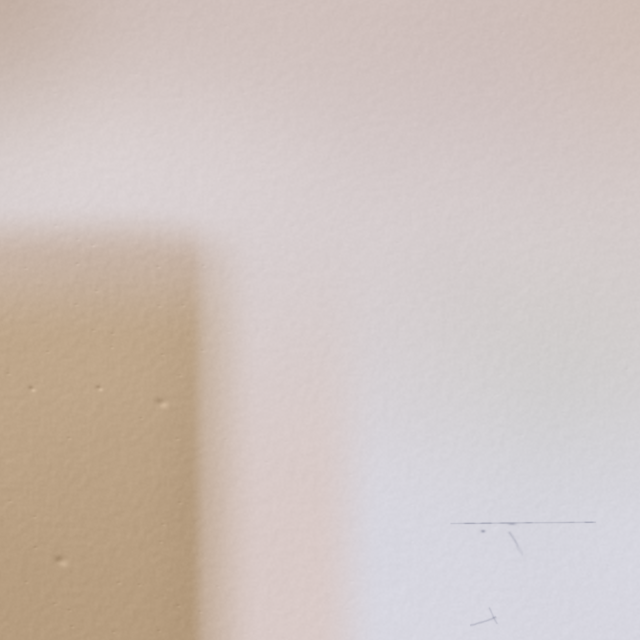
Reproduce this texture procedurally as a Shadertoy shader.

```glsl
// Pale plaster wall with a soft tan shadow block, cool lower light, grain and fine scratches.

float hash(vec2 p) {
    return fract(sin(dot(p, vec2(12.9898, 78.233))) * 43758.5453);
}

float valueNoise(vec2 p) {
    vec2 cell = floor(p), f = fract(p);
    f = f * f * (3.0 - 2.0 * f);
    float low = mix(hash(cell), hash(cell + vec2(1.0, 0.0)), f.x);
    float high = mix(hash(cell + vec2(0.0, 1.0)), hash(cell + vec2(1.0)), f.x);
    return mix(low, high, f.y);
}

float fbm(vec2 p) {
    float sum = 0.0, amp = 0.5;
    for (int i = 0; i < 4; i++) {
        sum += amp * valueNoise(p);
        p = p * 2.03 + 17.3;
        amp *= 0.5;
    }
    return sum;
}

// Soft elliptical falloff: 1 at the centre, fading outward
float glow(vec2 p, vec2 centre, vec2 radius) {
    vec2 d = (p - centre) / radius;
    return exp(-dot(d, d));
}

// Soft stroke between two points
float stroke(vec2 p, vec2 a, vec2 b, float width) {
    vec2 pa = p - a, ba = b - a;
    float along = clamp(dot(pa, ba) / dot(ba, ba), 0.0, 1.0);
    float d = length(pa - ba * along) / width;
    return exp(-d * d);
}

// Light on the bare wall
vec3 wallColor(vec2 p) {
    vec3 warmTop = vec3(0.815, 0.755, 0.738);
    vec3 middle = vec3(0.842, 0.805, 0.808);
    vec3 pinkLow = vec3(0.852, 0.792, 0.780);
    vec3 coolLow = vec3(0.845, 0.842, 0.878);
    vec3 col = mix(middle, warmTop, smoothstep(0.62, 1.02, p.y));
    col = mix(col, pinkLow, 0.9 * smoothstep(0.66, 0.15, p.y));
    float cool = smoothstep(0.49, 0.60, p.x) * smoothstep(0.72, 0.12, p.y);
    col = mix(col, coolLow, cool);
    col += vec3(0.025, 0.033, 0.037) * glow(p, vec2(0.10, 0.76), vec2(0.32, 0.14));
    col -= vec3(0.028, 0.014, 0.030) * glow(p, vec2(0.88, 0.43), vec2(0.25, 0.20));
    col -= vec3(0.010, 0.013, 0.010) * glow(p, vec2(0.78, 0.84), vec2(0.25, 0.16));
    col -= vec3(0.060, 0.075, 0.105) * glow(p, vec2(-0.04, 1.03), vec2(0.19, 0.24));
    col -= vec3(0.006, 0.012, 0.026) * glow(p, vec2(1.0, 1.0), vec2(0.16, 0.30));
    return col;
}

// Tan block, paler toward its upper edge
vec3 shadowColor(vec2 p) {
    vec3 tan1 = mix(vec3(0.715, 0.615, 0.500), vec3(0.748, 0.653, 0.545), smoothstep(0.0, 0.5, p.y));
    vec3 col = mix(tan1, vec3(0.785, 0.710, 0.660), smoothstep(0.46, 0.63, p.y));
    return col - 0.022 * glow(p, vec2(0.30, 0.25), vec2(0.05, 0.34));
}

// Coverage with a firm core edge and a wide penumbra
float shadowMask(vec2 p) {
    float firm = smoothstep(0.325, 0.295, p.x);
    float wide = smoothstep(0.41, 0.29, p.x);
    float side = mix(wide, firm, 0.32);
    return side * smoothstep(0.685, 0.595, p.y + 0.12 * max(p.x - 0.22, 0.0));
}

// Difference of a height field along the light direction
float emboss(vec2 p, float scale) {
    vec2 q = p * scale;
    return fbm(q) - fbm(q + vec2(0.45, -0.45));
}

// Small raised flecks scattered on a jittered grid
float flecks(vec2 p, float cells, float density) {
    vec2 q = p * cells, id = floor(q);
    vec2 centre = 0.25 + 0.5 * vec2(hash(id + 3.1), hash(id + 8.7));
    vec2 d = fract(q) - centre;
    float present = step(1.0 - density, hash(id + 21.4));
    return present * (glow(d, vec2(0.0), vec2(0.09, 0.06)) - glow(d, vec2(-0.06, 0.07), vec2(0.09, 0.06)));
}

// Single raised chip: lit on one flank, dark on the other
float chip(vec2 p, vec2 centre, float size) {
    vec2 d = (p - centre) / size;
    return glow(d, vec2(0.5, -0.4), vec2(0.8, 0.6)) - glow(d, vec2(-0.4, 0.5), vec2(0.8, 0.6));
}

// Thin crack, specks and rubbed marks at the lower right
float scratches(vec2 p) {
    vec2 q = p + 0.008 * (vec2(fbm(p * 45.0), fbm(p * 45.0 + 9.0)) - 0.47);
    float broken = smoothstep(0.25, 0.65, valueNoise(p * 75.0));
    float line = stroke(p, vec2(0.705, 0.182), vec2(0.93, 0.184), 0.0014) * (0.35 + 0.45 * broken);
    line += 0.9 * glow(p, vec2(0.755, 0.170), vec2(0.0035, 0.0025));
    line += 0.6 * glow(p, vec2(0.800, 0.181), vec2(0.006, 0.002));
    line += 0.55 * broken * stroke(q, vec2(0.795, 0.168), vec2(0.818, 0.132), 0.0026);
    line += 0.45 * stroke(q, vec2(0.735, 0.024), vec2(0.775, 0.036), 0.0018);
    line += 0.35 * stroke(q, vec2(0.766, 0.050), vec2(0.776, 0.028), 0.0018);
    return line;
}

void mainImage(out vec4 fragColor, in vec2 fragCoord) {
    vec2 p = fragCoord / iResolution.xy;
    float shade = shadowMask(p);
    vec3 col = mix(wallColor(p), shadowColor(p), shade);

    // Plaster relief and broad mottling
    col += emboss(p, 110.0) * mix(0.022, 0.036, shade);
    col += (valueNoise(p * 290.0) - 0.5) * 0.012;
    col += (fbm(p * 7.0) - 0.47) * 0.012;
    col += flecks(p, 30.0, 0.12) * mix(0.012, 0.035, shade);

    // Chips in the shadowed paint
    float chips = chip(p, vec2(0.050, 0.392), 0.005) + chip(p, vec2(0.155, 0.393), 0.005);
    chips += chip(p, vec2(0.252, 0.370), 0.008) + chip(p, vec2(0.095, 0.123), 0.009);
    col += 0.08 * chips;

    col -= scratches(p) * vec3(0.21, 0.20, 0.17);
    fragColor = vec4(clamp(col, 0.0, 1.0), 1.0);
}
```
